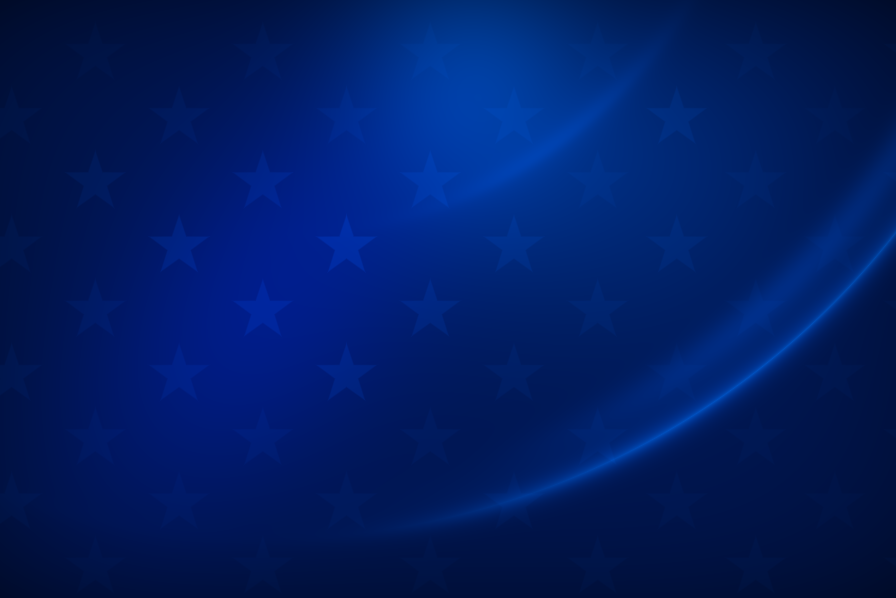
Give the GLSL for this background, as a WebGL 2 fragment shader.

```glsl
#version 300 es
precision highp float;

uniform vec2 u_resolution;
out vec4 outColor;

// Colours
const vec3 NAVY = vec3(0.0, 0.084, 0.315);
const vec3 AZURE = vec3(0.0, 0.150, 0.27);
const vec3 ROYAL = vec3(0.0, 0.028, 0.23);
const vec3 STEEL = vec3(0.0, 0.076, 0.155);
const vec3 HALO = vec3(0.0, 0.10, 0.24);
const vec3 RIM = vec3(0.0, 0.13, 0.20);
const vec3 STAR_TINT = vec3(0.0, 0.060, 0.125);

// Concentric light arcs, in canvas heights
const vec2 ARC_CENTER = vec2(0.449, 1.432);
const float RIM_RADIUS = 1.332;
const float INNER_RADIUS = 1.257;
const float UPPER_RADIUS = 0.826;

// Staggered star lattice, with tighter columns past the bend
const vec2 STAR_STEP = vec2(0.140, 0.2148);
const vec2 STAR_ORIGIN = vec2(0.0195, 0.588);
const float BEND_COLUMN = 7.0;
const float BEND_STEP = 0.1322;
const float STAR_RADIUS = 0.0525;
const float STAR_INNER = 0.39;
const float PI = 3.14159265;

float hash(vec2 p) {
    return fract(sin(dot(p, vec2(127.1, 311.7))) * 43758.5);
}

float glow(vec2 offset, vec2 size) {
    vec2 q = offset / size;
    return exp(-dot(q, q));
}

// Soft band with a separate falloff on each side
float band(float d, float inside, float outside) {
    float q = d / (d < 0.0 ? inside : outside);
    return exp(-q * q);
}

// Signed distance to the edge of an upright five-pointed star
float starDistance(vec2 p) {
    float sector = 2.0 * PI / 5.0;
    float angle = atan(p.x, p.y);
    angle = abs(angle - sector * round(angle / sector));
    vec2 q = length(p) * vec2(sin(angle), cos(angle));
    vec2 tip = vec2(0.0, STAR_RADIUS);
    vec2 notch = STAR_RADIUS * STAR_INNER * vec2(sin(PI / 5.0), cos(PI / 5.0));
    vec2 edge = normalize(notch - tip);
    return dot(q - tip, vec2(-edge.y, edge.x));
}

float stars(vec2 p, float pixel) {
    float bend = STAR_ORIGIN.x + BEND_COLUMN * STAR_STEP.x;
    float pitch = p.x < bend ? STAR_STEP.x : BEND_STEP;
    float column = round((p.x - bend) / pitch);
    float shift = 0.5 * mod(column + BEND_COLUMN, 2.0);
    float row = round((p.y - STAR_ORIGIN.y) / STAR_STEP.y - shift);
    vec2 center = vec2(bend + pitch * column, STAR_ORIGIN.y + STAR_STEP.y * (row + shift));
    float shape = 1.0 - smoothstep(-pixel, pixel, starDistance(p - center));

    // Brightest left of the middle, with a second group at the right
    float visibility = 0.2 + 0.65 * glow(center - vec2(0.50, 0.53), vec2(0.40, 0.26));
    visibility += 0.35 * glow(center - vec2(1.13, 0.70), vec2(0.10, 0.20));
    visibility *= 1.0 - smoothstep(0.93, 1.0, center.y);
    return shape * visibility * mix(0.65, 1.0, hash(vec2(column, row)));
}

vec3 backdrop(vec2 p) {
    vec2 tilted = p - vec2(0.45, 0.51);
    tilted.x -= 0.45 * tilted.y;
    vec3 color = NAVY;
    color += AZURE * glow(p - vec2(0.78, 0.92), vec2(0.20, 0.27));
    color += ROYAL * glow(tilted, vec2(0.27, 0.36));
    color += STEEL * glow(p - vec2(1.04, 0.74), vec2(0.35, 0.31));
    return color;
}

vec3 arcs(vec2 p) {
    float radius = distance(p, ARC_CENTER);
    float d = radius - RIM_RADIUS;
    float along = smoothstep(0.40, 1.15, p.x);

    // Lower arc: wide halo, soft core and a rim that thins to the right
    float halo = 0.50 * band(d, 0.070, 0.028) + 0.45 * band(d, 0.020, 0.014);
    vec3 light = HALO * halo * mix(0.05, 1.0, along);
    float rimWidth = mix(0.008, 0.0038, smoothstep(0.8, 1.4, p.x));
    light += RIM * exp(-abs(d) / rimWidth) * smoothstep(0.55, 1.2, p.x);

    // Companion arc, strongest at the right
    float companion = band(radius - INNER_RADIUS, 0.032, 0.028);
    light += HALO * 0.60 * companion * smoothstep(0.75, 1.35, p.x);

    // Slender streak under the upper glow
    float streak = glow(p - vec2(0.94, 0.78), vec2(0.25, 0.26));
    float ridge = 0.20 * band(radius - UPPER_RADIUS, 0.050, 0.030)
        + 0.28 * band(radius - UPPER_RADIUS, 0.018, 0.013);
    return light + HALO * ridge * streak;
}

void main() {
    vec2 p = gl_FragCoord.xy / u_resolution.y;
    vec2 centered = 2.0 * gl_FragCoord.xy / u_resolution - 1.0;

    // Darken toward the canvas edges
    vec2 edge = centered * centered;
    edge *= edge;
    float vignette = 1.0 - 0.22 * edge.x - 0.29 * edge.y;

    vec3 color = backdrop(p) * vignette;
    color += arcs(p) * mix(1.0, vignette, 0.5);
    color += STAR_TINT * stars(p, 1.0 / u_resolution.y);
    outColor = vec4(color, 1.0);
}
```
